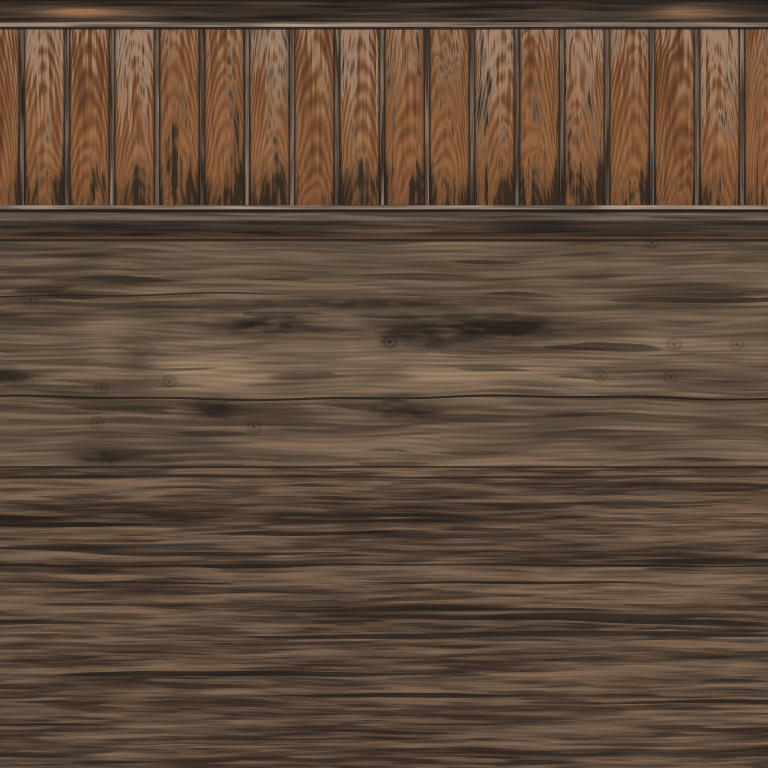
Reproduce this texture procedurally as a WebGL 1 fragment shader.

```glsl
precision highp float;
// Weathered timber wall: orange upright slats between dark rails, stained boards, fine dark strata.
uniform vec2 u_resolution;
#define SLAT_TOP 0.963
#define SLAT_BASE 0.733
#define RAIL_BASE 0.687
#define BOARD_SEAM 0.482
#define STRATA_TOP 0.392
#define SLAT_WIDTH 0.0586
#define SLAT_OFFSET 0.0286
#define SOOT vec3(0.14, 0.118, 0.1)
#define PALE vec3(0.66, 0.57, 0.50)

float hash(vec2 p) {
  vec3 q = fract(vec3(p.xyx) * 0.1031);
  q += dot(q, q.yzx + 33.33);
  return fract((q.x + q.y) * q.z);
}

// Smooth cellular noise: random tones blended around jittered points.
float cells(vec2 p) {
  vec2 base = floor(p), f = fract(p);
  float sum = 0.0, total = 0.0;
  for (int k = 0; k < 9; k++) {
    vec2 o = vec2(mod(float(k), 3.0), floor(float(k) / 3.0)) - 1.0, c = base + o;
    vec2 d = o + vec2(hash(c), hash(c + 57.3)) - f;
    float w = exp(-6.0 * dot(d, d));
    sum += w * hash(c + 19.1);
    total += w;
  }
  return sum / total;
}

float layers(vec2 p) { return 0.62 * cells(p) + 0.38 * cells(p * 2.1 + 7.0); }

float warp(vec2 p) {
  return 0.003 * sin(p.x * 9.0 + p.y * 23.0) + 0.0014 * sin(p.x * 31.0 - p.y * 57.0);
}

float line(float y, float at, float halfWidth) {
  return 1.0 - smoothstep(halfWidth - 0.001, halfWidth + 0.0012, abs(y - at));
}

float blot(vec2 p, float x, float y, float w, float h) {
  vec2 q = (p - vec2(x, y)) / vec2(w, h);
  return exp(-dot(q, q));
}

vec3 strata(vec2 p) {
  float y = p.y + warp(p) * 0.35;
  float tone = 0.45 * layers(vec2(p.x * 3.0, y * 110.0)) + 0.55 * layers(vec2(p.x * 14.0, y * 270.0));
  vec3 col = mix(vec3(0.2, 0.158, 0.13), vec3(0.495, 0.4, 0.32), smoothstep(0.14, 0.86, tone));
  float wide = 0.0008 + 0.0018 * cells(vec2(p.x * 7.0, 3.0));
  float crack = smoothstep(0.22, 0.08, cells(vec2(p.x * 3.0 + 4.0, y * 150.0)));
  crack = max(crack, max(line(y, 0.264, wide), 0.8 * line(y, 0.379, wide)));
  crack = max(crack, line(y, 0.242, 0.001) * smoothstep(0.31, 0.29, p.x));
  return mix(col, SOOT, crack * 0.75);
}

// Soft ringed knots scattered over a coarse grid.
float knots(vec2 p) {
  vec2 grid = p * vec2(11.0, 17.0), id = floor(grid);
  vec2 centre = 0.3 + 0.4 * vec2(hash(id + 3.0), hash(id + 8.0));
  float r = length((fract(grid) - centre) * vec2(1.3, 1.0));
  return step(0.7, hash(id + 31.0)) * exp(-r * r * 60.0) * (0.3 + 0.2 * cos(r * 50.0));
}

vec3 boards(vec2 p) {
  float y = p.y + warp(p) * 0.7;
  float tone = 0.6 * layers(vec2(p.x * 9.0, y * 190.0)) + 0.4 * layers(p * vec2(6.0, 19.0));
  vec3 col = mix(vec3(0.285, 0.235, 0.19), vec3(0.525, 0.435, 0.35), smoothstep(0.12, 0.88, tone));
  col *= 1.0 + 0.05 * sin(y * 900.0 + 16.0 * cells(p * vec2(4.0, 17.0)));
  col *= 0.96 + 0.17 * blot(p, 0.4, 0.515, 0.7, 0.04);
  // Long soot stains, broken up by the grain.
  float stain = blot(p, 0.66, 0.574, 0.07, 0.014) + 0.75 * blot(p, 0.35, 0.577, 0.075, 0.015);
  stain += blot(p, 0.52, 0.469, 0.045, 0.015) + 0.7 * blot(p, 0.28, 0.466, 0.035, 0.015);
  stain += blot(p, 0.14, 0.404, 0.045, 0.01) + blot(p, 0.01, 0.509, 0.04, 0.01);
  stain += 0.6 * blot(p, 0.55, 0.568, 0.075, 0.027) + 0.4 * blot(p, 0.18, 0.537, 0.03, 0.04);
  stain += 0.5 * blot(p, 0.45, 0.605, 0.22, 0.007);
  stain = stain * (0.1 + 1.5 * layers(p * vec2(30.0, 110.0))) + knots(p);
  stain = max(stain, line(y, 0.616, 0.001) * (0.3 + 0.5 * smoothstep(0.42, 0.3, p.x)));
  stain = max(stain, line(y, BOARD_SEAM, 0.0012));
  stain = max(stain, 0.5 * smoothstep(0.2, 0.06, cells(vec2(p.x * 9.0, y * 150.0))));
  return mix(col, SOOT, clamp(stain, 0.0, 0.85));
}

vec3 slats(vec2 p) {
  float slot = (p.x - SLAT_OFFSET) / SLAT_WIDTH, id = floor(slot), t = fract(slot);
  float h = (p.y - SLAT_BASE) / (SLAT_TOP - SLAT_BASE), edge = min(t, 1.0 - t);
  float tint = hash(vec2(id, 4.0)) - 0.5, lean = hash(vec2(id, 21.0)) - 0.5;
  float pale = step(mod(mod(id, 5.0), 2.0) + 0.5 * mod(id, 5.0), 1.2) - 0.5;
  float streak = layers(vec2(p.x * 260.0, p.y * 14.0)), patches = layers(p * vec2(70.0, 14.0));
  // Arched growth rings, then peeling paint above and burns below.
  float bend = t - 0.5 - 0.4 * lean;
  float ring = sin(50.0 * h + 95.0 * bend * bend + 9.0 * cells(p * vec2(40.0, 14.0)));
  float tone = 0.55 * streak + 0.4 * patches + 0.25 * tint + 0.2 * (0.5 - h);
  vec3 col = mix(vec3(0.36, 0.225, 0.145), vec3(0.68, 0.475, 0.305), clamp(tone, 0.0, 1.0));
  col *= 1.0 + 0.12 * ring;
  float peel = 0.42 * h + 0.5 * streak + 0.25 * patches + 0.16 * pale + 0.06 * ring;
  col = mix(col, PALE, 0.7 * smoothstep(0.58, 0.87, peel));
  float burn = 0.45 * patches + 0.45 * streak + 0.25 * tint + 0.07 * ring;
  burn += 0.25 * (smoothstep(0.35, 0.0, h) + exp(-edge * 12.0));
  col = mix(col, SOOT, 0.85 * smoothstep(0.53, 0.9, burn));
  // Narrow batten with a shadow on either side.
  float gap = edge * SLAT_WIDTH;
  col = mix(col, SOOT, 0.75 * smoothstep(0.0065, 0.003, gap));
  return mix(col, mix(SOOT, PALE * 0.9, streak), smoothstep(0.0035, 0.0015, gap));
}

vec3 rails(vec2 p) {
  float grain = layers(vec2(p.x * 9.0, (p.y + warp(p) * 0.3) * 220.0));
  vec3 col = mix(SOOT * 0.85, vec3(0.34, 0.285, 0.24), grain), ledge = PALE * (0.5 + 0.6 * grain);
  float bare = blot(p, 0.11, 0.985, 0.06, 0.008) + blot(p, 0.9, 0.984, 0.05, 0.009);
  bare += 0.5 * blot(p, 0.54, 0.702, 0.09, 0.006);
  col = mix(col, vec3(0.66, 0.48, 0.34), clamp(bare * (0.2 + grain), 0.0, 0.8));
  col = mix(col, ledge * 0.75, 0.75 * line(p.y, 0.718, 0.005));
  col = mix(col, ledge, line(p.y, 0.968, 0.003) + line(p.y, 0.73, 0.0025));
  col = mix(col, SOOT, 0.85 * (line(p.y, 0.7255, 0.0015) + line(p.y, 0.999, 0.001)));
  return mix(col, vec3(0.37, 0.27, 0.20), 0.8 * line(p.y, 0.69, 0.002));
}

void main() {
  vec2 p = gl_FragCoord.xy / u_resolution;
  vec3 col = p.y < STRATA_TOP ? strata(p) : p.y < RAIL_BASE ? boards(p)
           : p.y > SLAT_BASE && p.y < SLAT_TOP ? slats(p) : rails(p);
  // Shadow lines where the sections meet.
  float joint = line(p.y, STRATA_TOP, 0.001) + line(p.y, RAIL_BASE, 0.0015) + line(p.y, SLAT_TOP, 0.0015);
  gl_FragColor = vec4(mix(col, SOOT, 0.8 * joint), 1.0);
}
```
